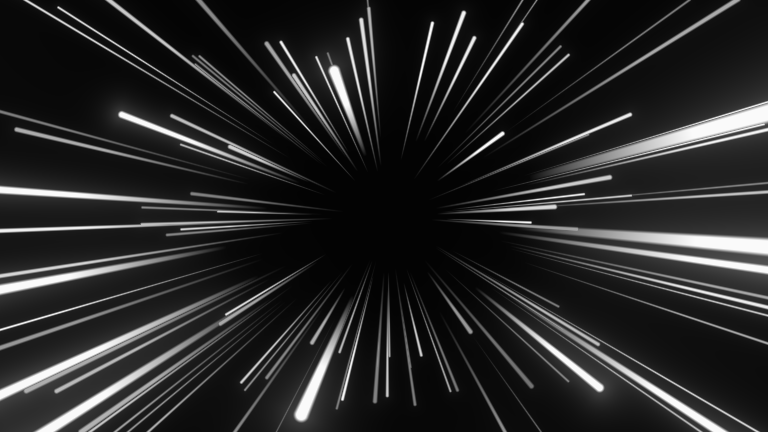
Give the GLSL for this background, as a Shadertoy shader.

```glsl
const float TAU = 6.2831853;
const vec2 VANISHING_POINT = vec2(0.009, -0.002); // from the middle, in heights
const vec3 TINT = vec3(1.0);
const float PEAK = 0.98;
const float FLOOR_SHADE = 0.012;
const float AMBIENT = 0.022;
const float VOID_RADIUS = 0.12;
const int LAYERS = 6;
const float FIRST_SECTORS = 17.0;
const float SECTOR_STEP = 5.0;
const float PRESENCE = 0.74;
const float THIN_WIDTH = 0.0022;
const float WIDTH_SPREAD = 0.0030;
const float THIN_HALO = 0.07;
const float BEAM_HALO = 0.30;
const float HALO_REACH = 4.0;
const float RAMP_GAIN = 1.5;

// Dominant beams: angle, inner radius, outer radius, half width at the tip
const int BEAM_COUNT = 12;
const vec4 BEAMS[BEAM_COUNT] = vec4[](
    vec4( 0.267, 0.34, 1.00, 0.023),
    vec4(-0.079, 0.30, 1.00, 0.021),
    vec4(-0.139, 0.26, 1.00, 0.010),
    vec4(-0.679, 0.26, 0.63, 0.009),
    vec4(-0.575, 0.33, 1.00, 0.011),
    vec4(-1.983, 0.20, 0.50, 0.015),
    vec4(-2.581, 0.36, 1.05, 0.014),
    vec4(-2.711, 0.33, 1.00, 0.011),
    vec4(-2.956, 0.38, 1.00, 0.012),
    vec4( 3.072, 0.28, 1.00, 0.009),
    vec4( 2.775, 0.22, 0.66, 0.007),
    vec4( 1.923, 0.15, 0.36, 0.012)
);

vec4 hash4(vec2 cell) {
    vec4 seed = vec4(dot(cell, vec2(127.1, 311.7)), dot(cell, vec2(269.5, 183.3)),
                     dot(cell, vec2(419.2, 371.9)), dot(cell, vec2(71.7, 233.1)));
    return fract(sin(seed) * 43758.55);
}

// Tapered radial capsule: x is its solid core, y is its halo
vec2 streak(vec2 p, vec4 shape, float haloGain) {
    vec2 dir = vec2(cos(shape.x), sin(shape.x));
    float along = dot(p, dir);
    float across = dot(p, vec2(-dir.y, dir.x));
    float nearest = clamp(along, shape.y, shape.z);
    float travel = (nearest - shape.y) / (shape.z - shape.y);
    float halfWidth = shape.w * mix(0.25, 1.0, travel);
    float dist = length(vec2(along - nearest, across));
    float soft = 0.8 / iResolution.y + 0.25 * halfWidth;
    float core = 1.0 - smoothstep(halfWidth - soft, halfWidth + soft, dist);
    float halo = haloGain * exp(-dist / (HALO_REACH * shape.w));
    return vec2(core * min(RAMP_GAIN * pow(travel, 0.85), 1.0), halo * travel);
}

// One jittered streak per angular cell, checking neighbouring cells too
vec2 scatteredStreaks(vec2 p, float layer) {
    float sectors = FIRST_SECTORS + SECTOR_STEP * layer;
    float home = floor(atan(p.y, p.x) / TAU * sectors);
    vec2 light = vec2(0.0);
    for (int k = -1; k <= 1; k++) {
        float id = home + float(k);
        vec2 cell = vec2(mod(id, sectors), layer + 3.0);
        vec4 place = hash4(cell);
        vec4 look = hash4(cell + 57.0);
        float angle = (id + 0.15 + 0.7 * place.x) * TAU / sectors;
        float sideways = abs(cos(angle));
        float far = step(place.z, 0.55 * sideways);
        float inner = mix(0.10, 0.20, place.y) + 0.14 * far;
        float outer = mix(0.32, 0.48 + 0.14 * sideways, place.w) + 0.5 * far;
        float halfWidth = THIN_WIDTH + WIDTH_SPREAD * look.x * look.x * (1.0 + 0.5 * far);
        float present = step(look.y, PRESENCE * mix(0.5, 1.0, sideways));
        float brightness = present * mix(0.4, 1.0, look.z);
        vec2 ray = streak(p, vec4(angle, inner, outer, halfWidth), THIN_HALO);
        light = vec2(max(light.x, ray.x * brightness), light.y + ray.y * brightness);
    }
    return light;
}

void mainImage(out vec4 fragColor, in vec2 fragCoord) {
    vec2 p = (fragCoord - 0.5 * iResolution.xy) / iResolution.y - VANISHING_POINT;
    float radius = length(p);
    vec2 light = vec2(0.0);

    // Fine streaks
    for (int i = 0; i < LAYERS; i++) {
        vec2 ray = scatteredStreaks(p, float(i));
        light = vec2(max(light.x, ray.x), light.y + ray.y);
    }

    // Broad beams
    for (int i = 0; i < BEAM_COUNT; i++) {
        vec2 ray = streak(p, BEAMS[i], BEAM_HALO);
        light = vec2(max(light.x, ray.x), light.y + ray.y);
    }

    // Dim surroundings and dark centre
    float ambient = AMBIENT * smoothstep(0.1, 0.7, abs(p.x) - 0.7 * p.y);
    float glow = (1.0 - exp(-light.y)) * smoothstep(VOID_RADIUS, 0.45, radius);
    float shade = 1.0 - (1.0 - light.x) * (1.0 - glow) * (1.0 - ambient);
    fragColor = vec4(TINT * min(shade + FLOOR_SHADE, PEAK), 1.0);
}
```
